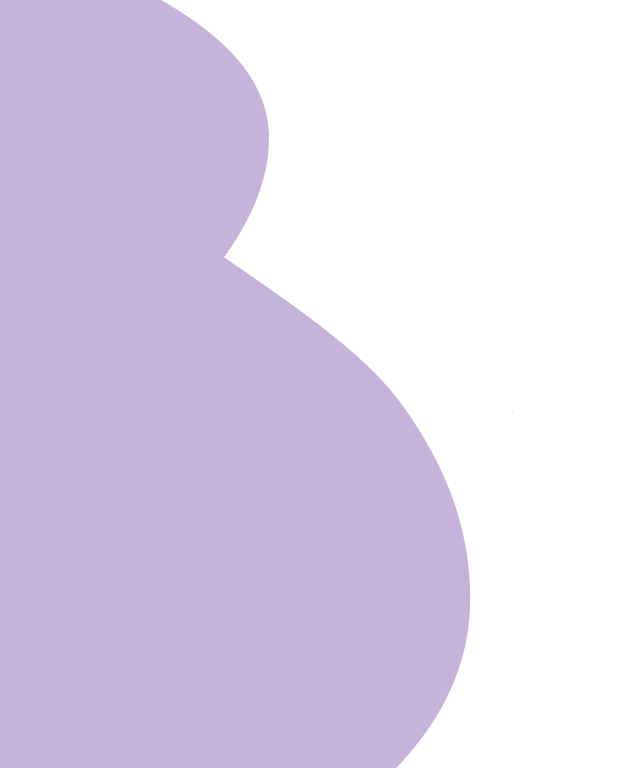
Write a WebGL 1 fragment shader that draws this background.

```glsl
precision highp float;

// A flat lilac shape with two bulging lobes fills the left of a white ground.
// Its right edge is a chain of cubic Hermite spans giving x for each depth
// below the top; a sharp notch separates the lobes.

uniform vec2 u_resolution;

// Cubic through start and end, each given as (depth, x, slope dx/ddepth).
float hermite(vec3 start, vec3 end, float depth) {
  float span = end.x - start.x;
  float t = (depth - start.x) / span;
  float s = 1.0 - t;
  return s * s * ((1.0 + 2.0 * t) * start.y + t * span * start.z)
       + t * t * ((1.0 + 2.0 * s) * end.y - s * span * end.z);
}

// Right edge of the shape at a depth from 0 (top) to 1 (bottom).
float lobeEdge(float depth) {
  vec3 upperBulge = vec3(0.180, 0.431, 0.0);
  vec2 notch = vec2(0.335, 0.359);
  vec3 shoulder = vec3(0.521, 0.6386, 0.923);
  vec3 lowerBulge = vec3(0.779, 0.7535, 0.0);

  if (depth < upperBulge.x) return hermite(vec3(0.0, 0.258, 2.154), upperBulge, depth);
  if (depth < notch.x) return hermite(upperBulge, vec3(notch, -0.886), depth);
  if (depth < shoulder.x) return hermite(vec3(notch, 1.797), shoulder, depth);
  if (depth < lowerBulge.x) return hermite(shoulder, lowerBulge, depth);
  return hermite(lowerBulge, vec3(1.0, 0.635, -1.169), depth);
}

void main() {
  vec2 uv = gl_FragCoord.xy / u_resolution;
  float depth = 1.0 - uv.y;
  vec3 lilac = vec3(0.776, 0.702, 0.851);
  vec3 color = vec3(1.0);

  // Tiny faint speck on the white ground
  vec2 fromSpeck = (uv - vec2(0.821, 0.464)) * u_resolution / u_resolution.y;
  color -= 0.12 * (1.0 - smoothstep(0.0, 0.002, length(fromSpeck)));

  // Lobes, with the edge softened over about one pixel along its normal
  float edge = lobeEdge(depth);
  float slope = (lobeEdge(depth + 1.0 / u_resolution.y) - edge) * u_resolution.x;
  float inside = (edge - uv.x) * u_resolution.x / sqrt(1.0 + slope * slope);
  color = mix(color, lilac, clamp(inside + 0.5, 0.0, 1.0));

  gl_FragColor = vec4(color, 1.0);
}
```
